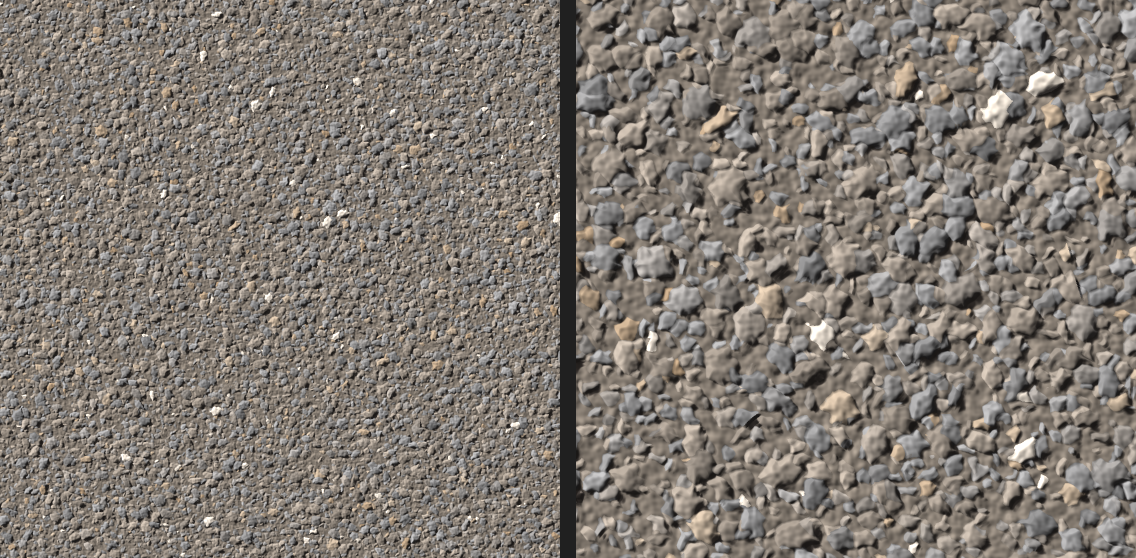
Left, the full canvas; right, a detail of the centre.
A WebGL 2 fragment shader for this texture:

```glsl
#version 300 es
precision highp float;
// Weathered asphalt: angular grey chippings bedded in brown grit, lit low from the upper left.

uniform vec2 u_resolution;
out vec4 fragColor;

const float STONES_ACROSS = 56.0;
const vec2 TO_LIGHT = vec2(-0.77, 0.64);
const float LIGHT_SLOPE = 0.68;

vec3 hash3(vec2 p) {
    vec3 q = fract(p.xyx * vec3(0.1031, 0.1030, 0.0973));
    q += dot(q, q.yxz + 33.33);
    return fract((q.xxy + q.yzz) * q.zyx);
}

float gradientDot(vec2 cell, vec2 offset) {
    return dot(hash3(cell).xy * 2.0 - 1.0, offset);
}

// Gradient noise, roughly -0.7 to 0.7
float noise(vec2 p) {
    vec2 i = floor(p), f = fract(p);
    vec2 u = f * f * f * (f * (f * 6.0 - 15.0) + 10.0);
    vec2 e = vec2(1.0, 0.0);
    float low = mix(gradientDot(i, f), gradientDot(i + e, f - e), u.x);
    float high = mix(gradientDot(i + e.yx, f - e.yx), gradientDot(i + 1.0, f - 1.0), u.x);
    return mix(low, high, u.y) * 1.3;
}

mat2 rotation(float angle) {
    float c = cos(angle), s = sin(angle);
    return mat2(c, s, -s, c);
}

float hexDistance(vec2 p) {
    vec2 a = abs(p);
    return max(a.x, dot(a, vec2(0.5, 0.866)));
}

// Height of the topmost tilted stone (x) and three random traits of it (yzw)
vec4 stones(vec2 p, float seed, float cover) {
    float top = -1.0;
    vec2 topCell = vec2(0.0);
    for (int j = -1; j <= 1; j++) {
        for (int i = -1; i <= 1; i++) {
            vec2 cell = floor(p) + vec2(i, j);
            vec3 place = hash3(cell + seed);
            vec3 form = hash3(cell + seed + 17.3);
            if (place.z > cover) continue;
            vec2 q = rotation(form.x * 6.283) * (p - cell - mix(vec2(0.1), vec2(0.9), place.xy));
            float radius = mix(0.32, 0.64, form.z);
            vec2 tilt = (fract(form.yz * 7.0 + form.x) - 0.5) * 1.3;
            q.x += 0.6 * q.y * (form.x - 0.5);
            float d = hexDistance(q * vec2(1.0, 1.0 + 0.9 * form.y)) / radius;
            float height = radius * 0.9 * (1.0 - d * d * d) + dot(q, tilt);
            if (height > top) {
                top = height;
                topCell = cell;
            }
        }
    }
    return vec4(top, hash3(topCell + seed + 71.7));
}

// Height (x) and traits (yzw); a negative y marks bare grit
vec4 surface(vec2 p) {
    float patchiness = noise(p * 0.11 + 5.0);
    vec2 q = p + 0.2 * vec2(noise(p * 2.3), noise(p * 2.3 + 40.0));
    vec4 coarse = stones(q, 3.0, 0.74 + 0.2 * patchiness);
    vec4 fine = stones(q * 2.0 + 9.0, 131.0, 0.75);
    fine.x = fine.x * 0.55 + 0.02;
    float grit = 0.04 + 0.28 * noise(p * 2.3 + 80.0);
    vec4 result = coarse.x > fine.x ? coarse : fine;
    if (grit > result.x) result = vec4(grit, -1.0, 0.5, 0.5);
    result.x += 0.13 * noise(p * 4.3 + 12.0);
    return result;
}

vec3 albedo(vec3 traits) {
    if (traits.x < 0.0) return vec3(0.505, 0.468, 0.428);
    vec3 grey = mix(vec3(0.55, 0.512, 0.472), vec3(0.505, 0.502, 0.503), smoothstep(0.3, 0.8, traits.y));
    grey *= mix(0.87, 1.15, traits.z);
    vec3 buff = mix(vec3(0.60, 0.51, 0.41), vec3(0.68, 0.62, 0.55), traits.y);
    vec3 color = mix(grey, buff, step(0.94, traits.x));
    return mix(color, vec3(0.84, 0.80, 0.75), step(0.991, traits.x));
}

vec3 shade(vec2 p) {
    vec4 here = surface(p);
    float slope = 0.0, blocked = 0.0;
    // March towards the light: the first step also gives the facing slope
    for (int i = 0; i < 3; i++) {
        float reach = 0.12 + 0.15 * float(i);
        float rise = surface(p + TO_LIGHT * reach).x - here.x;
        if (i == 0) slope = -rise / reach;
        blocked = max(blocked, rise - reach * LIGHT_SLOPE);
    }
    float shadow = smoothstep(0.0, 0.24, blocked);
    float grain = 0.12 * noise(p * 5.3 + 20.0) + 0.05 * noise(p * 2.1 + 60.0);
    float light = 1.0 + 0.27 * clamp(slope, -1.2, 1.4) + grain;
    vec3 shadowTint = mix(vec3(1.0), vec3(0.31, 0.30, 0.305), shadow);
    return albedo(here.yzw) * light * shadowTint;
}

void main() {
    // Four samples per pixel smooth the stone edges
    vec3 color = vec3(0.0);
    for (int k = 0; k < 4; k++) {
        vec2 offset = (vec2(k % 2, k / 2) - 0.5) * 0.6;
        color += shade((gl_FragCoord.xy + offset) / u_resolution.x * STONES_ACROSS);
    }
    fragColor = vec4(clamp(color * 0.25, 0.0, 1.0), 1.0);
}
```
